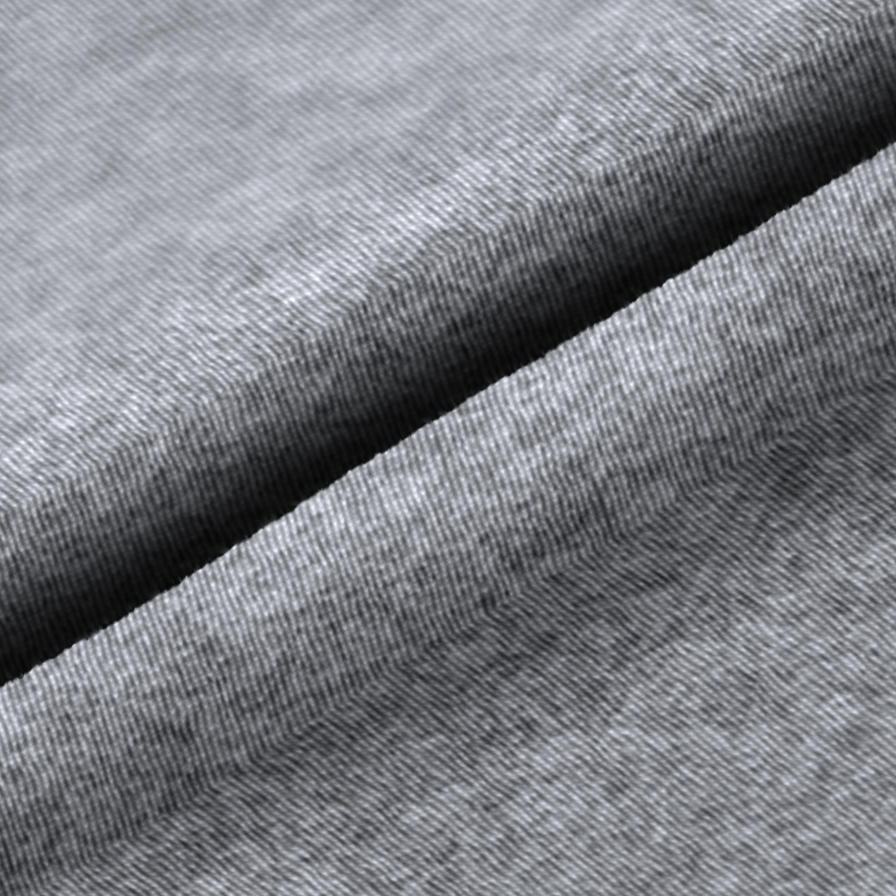
Give the GLSL for this texture, as a WebGL 2 fragment shader.

```glsl
#version 300 es
precision highp float;
// Heather-grey ribbed jersey laid in two diagonal rolls with a dark crease between.
// A height above the crease line drives the shading; bent rib coordinates carry
// the knit, and stretched value noise gives the mottled yarn.

#define RIB_COUNT 106.0
#define STITCH_COUNT 150.0
#define RIB_DEPTH 0.21
#define STITCH_DEPTH 0.30
#define MOTTLE_DEPTH 0.62
#define CREASE_START 0.232
#define CREASE_SLOPE 0.609
#define FUZZ_SIZE 0.005
#define GREY_TINT vec3(0.985, 1.0, 1.045)

uniform vec2 u_resolution;
out vec4 fragColor;

float hash(vec2 p) {
    return fract(sin(dot(p, vec2(127.1, 311.7))) * 43758.5453);
}

float valueNoise(vec2 p) {
    vec2 cell = floor(p), f = fract(p);
    f = f * f * (3.0 - 2.0 * f);
    float low = mix(hash(cell), hash(cell + vec2(1, 0)), f.x);
    float high = mix(hash(cell + vec2(0, 1)), hash(cell + vec2(1, 1)), f.x);
    return mix(low, high, f.y);
}

float fbm(vec2 p) {
    float sum = 0.0, amp = 0.5;
    for (int i = 0; i < 4; i++) {
        sum += amp * valueNoise(p);
        p = p * 2.03 + 17.3;
        amp *= 0.5;
    }
    return sum / 0.9375;
}

// Light on the far roll and the flat cloth behind it; s is 1 at its ridge.
float upperShade(float s, vec2 p) {
    float shade = 0.055 + 0.30 * smoothstep(0.08, 0.62, s);
    shade += 0.34 * smoothstep(0.42, 1.08, s);
    shade -= 0.07 * smoothstep(1.5, 3.2, s);
    return shade - 0.06 * smoothstep(0.6, 1.0, p.x) * smoothstep(0.2, 0.5, s);
}

// Light on the near roll, its shadowed trough, and the cloth in front.
float lowerShade(float depth, vec2 p) {
    float trough = mix(0.20, 0.28, smoothstep(0.0, 0.5, p.x));
    float q = depth / trough;
    float shade = 0.66 - 0.32 * smoothstep(0.08, 0.95, q);
    shade += 0.20 * smoothstep(1.0, 1.75, q);
    return shade - 0.07 * smoothstep(0.7, 1.0, p.x) * (1.0 - smoothstep(0.5, 1.6, q));
}

// Ribs with slanted stitches; returns a signed brightness change.
float knit(vec2 p, float bend) {
    float rib = (p.x + 0.35 * p.y + 0.5 * bend) * RIB_COUNT;
    rib += 0.5 * (valueNoise(p * 38.0) - 0.5);
    float row = (p.y - 0.35 * p.x) * STITCH_COUNT;
    float ridge = cos(6.28318 * rib);
    float slant = row + 0.8 * abs(fract(rib) - 0.5);
    float yarn = valueNoise(vec2(rib * 1.6, slant)) - 0.5;
    float loops = 0.25 * cos(6.28318 * slant) * (0.5 + 0.5 * ridge);
    return RIB_DEPTH * ridge + STITCH_DEPTH * (1.6 * yarn + loops);
}

void main() {
    vec2 p = gl_FragCoord.xy / u_resolution;

    // Crease line with a slight wave, and height above it
    float crease = CREASE_START + CREASE_SLOPE * p.x - 0.006 * sin(9.5 * p.x) * (1.0 - p.x);
    float height = p.y - crease;
    float rollWidth = 0.241 - 0.036 * p.x;
    float s = height / rollWidth;

    // Ragged, softly fuzzy edge where the near roll hides the crease
    float fray = (fbm(vec2(p.x * 130.0, p.y * 70.0)) - 0.5) * FUZZ_SIZE * 1.6;
    float behind = smoothstep(-0.0022, 0.0032, height + fray);
    float shade = mix(lowerShade(max(-height, 0.0), p), upperShade(max(s, 0.0), p), behind);

    // Fabric coordinates turn toward the diagonal on the flat areas
    float bend = max(height - 0.8 * rollWidth, 0.0) + min(height + 0.25, 0.0);
    float focus = 1.0 - 0.66 * smoothstep(0.85, 1.7, s);
    focus *= 1.0 - 0.2 * smoothstep(0.3, 0.8, -height);

    // Yarn mottling stretched along the folds
    vec2 along = normalize(vec2(1.0, 0.48));
    vec2 q = vec2(dot(p, along), dot(p, vec2(-along.y, along.x)));
    float broad = fbm(q * vec2(13.0, 34.0)) - 0.5;
    float flecks = fbm(q * vec2(52.0, 135.0) + 41.0) - 0.5;
    float mottle = 0.65 * broad + 0.85 * flecks * focus;

    float detail = knit(p, bend) * focus + MOTTLE_DEPTH * mottle;
    shade *= 1.0 + detail * mix(1.12, 0.75, smoothstep(0.4, 0.7, shade));

    // Light catching loose fibres just above the near edge
    float fibres = smoothstep(0.5, 0.85, valueNoise(vec2(p.x * 240.0 + p.y * 90.0, p.y * 130.0)));
    shade += 0.20 * fibres * behind * exp(-max(height, 0.0) / FUZZ_SIZE);

    fragColor = vec4(clamp(shade * GREY_TINT, 0.0, 1.0), 1.0);
}
```
